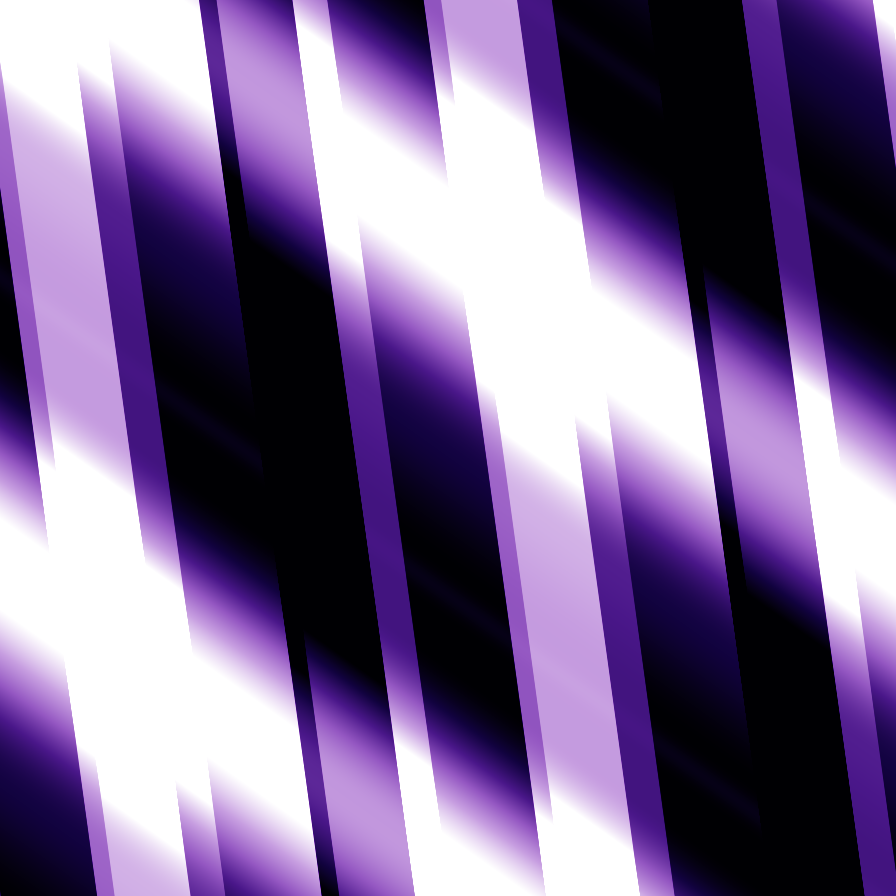
Reproduce this background procedurally as a WebGL 2 fragment shader.

```glsl
#version 300 es
precision highp float;
// Steep, hard-edged stripes laid over a soft diagonal wave of light.
// Each stripe lifts or lowers the wave's brightness level, and the sum
// is coloured by a ramp from black through violet to white.

#define STRIPE_LEAN 0.137
#define STRIPE_PERIOD 0.2507
#define STRIPE_START 0.2214
#define WAVE_SLOPE 0.71
#define WAVE_PERIOD 0.724
#define WAVE_CREST -0.111
#define RISE_WIDTH 0.228
#define FALL_WIDTH 0.258
#define AFTERGLOW 0.17
#define EDGE_PIXELS 1.2

uniform vec2 u_resolution;
out vec4 fragColor;

// Colour ramp over the brightness level.
vec3 violetRamp(float level) {
    const vec3 black  = vec3(0.00, 0.00, 0.01);
    const vec3 navy   = vec3(0.07, 0.01, 0.25);
    const vec3 indigo = vec3(0.29, 0.09, 0.54);
    const vec3 purple = vec3(0.58, 0.34, 0.76);
    const vec3 lilac  = vec3(0.78, 0.62, 0.88);
    const vec3 white  = vec3(1.0);
    vec3 color = mix(black, navy, clamp(level / 0.16, 0.0, 1.0));
    color = mix(color, indigo, clamp((level - 0.16) / 0.20, 0.0, 1.0));
    color = mix(color, purple, clamp((level - 0.36) / 0.20, 0.0, 1.0));
    color = mix(color, lilac, clamp((level - 0.56) / 0.20, 0.0, 1.0));
    return mix(color, white, clamp((level - 0.76) / 0.20, 0.0, 1.0));
}

// Soft crest: x is the main lobe, y the faint glow that trails it.
vec2 diagonalWave(vec2 p) {
    float along = p.y - WAVE_SLOPE * p.x - WAVE_CREST;
    float phase = mod(along + 0.25, WAVE_PERIOD) - 0.25;
    float rise = smoothstep(-RISE_WIDTH, -0.006, phase);
    float fall = 1.0 - smoothstep(0.006, FALL_WIDTH, phase);
    float glow = smoothstep(-0.05, 0.15, phase)
               * (1.0 - smoothstep(0.24, 0.39, phase));
    float streakDistance = (phase - 0.42) / 0.015;
    float streak = 0.3 * exp(-streakDistance * streakDistance);
    return vec2(rise * fall, AFTERGLOW * (glow + streak));
}

// Stripe settings: x is the level shift, y the strength of the glow.
vec2 stripeSettings(vec2 p, float pixel) {
    float position = (p.x - STRIPE_LEAN * p.y - STRIPE_START) / STRIPE_PERIOD;
    float bright = mod(floor(position), 2.0);
    float f = fract(position);
    float edge = EDGE_PIXELS * pixel / STRIPE_PERIOD;

    vec2 plain  = vec2(0.0, 1.0);
    vec2 sliver = vec2(mix(-0.60, 0.55, bright), 0.3);
    vec2 broad  = vec2(mix(-0.27, 0.75, bright), 0.3);
    vec2 lifted = vec2(0.33, 0.3);

    vec2 settings = mix(plain, sliver, smoothstep(0.0, edge, f));
    settings = mix(settings, broad, smoothstep(0.078, 0.078 + edge, f));
    settings = mix(settings, lifted, smoothstep(0.416, 0.416 + edge, f));
    return mix(settings, plain, smoothstep(0.571, 0.571 + edge, f));
}

void main() {
    float pixel = 1.0 / min(u_resolution.x, u_resolution.y);
    vec2 p = gl_FragCoord.xy * pixel;
    p.y = 1.0 - p.y; // measure downwards from the top

    vec2 wave = diagonalWave(p);
    vec2 stripe = stripeSettings(p, pixel);
    float level = wave.x + stripe.x + wave.y * stripe.y;
    fragColor = vec4(violetRamp(level), 1.0);
}
```
